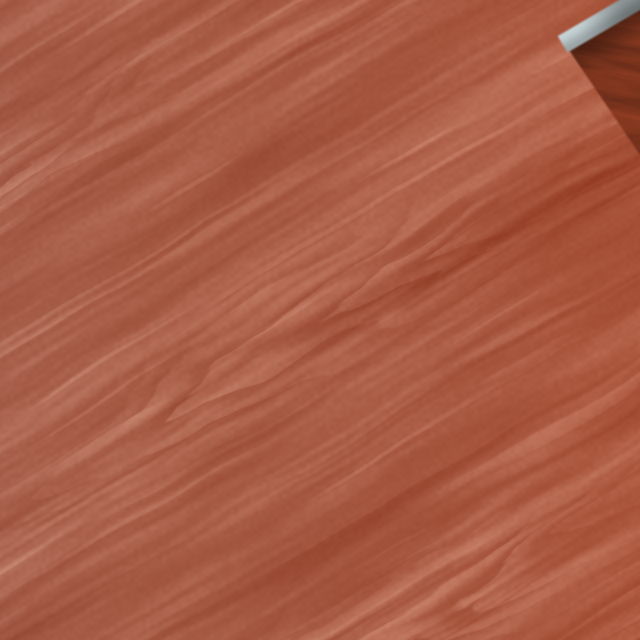
Reproduce this texture procedurally as a Shadertoy shader.

```glsl
const vec3 DARK_WOOD = vec3(0.590, 0.270, 0.180);
const vec3 MID_WOOD = vec3(0.657, 0.350, 0.260);
const vec3 LIGHT_WOOD = vec3(0.750, 0.470, 0.380);
const vec3 SHADED_WOOD = vec3(0.490, 0.205, 0.115);
const vec3 METAL = vec3(0.660, 0.700, 0.710);
const float GRAIN_ANGLE = 0.54;
const float FIGURE_SPACING = 0.46;
const float FIGURE_CENTER = 0.155;
const float FIGURE_WIDTH = 0.075;
const float SOFTNESS = 0.003;
const vec2 CORNER = vec2(0.887, 0.925);
const vec2 SEAM_NORMAL = vec2(0.828, 0.560);
const vec2 BAR_DIR = vec2(0.863, 0.506);
const float BAR_HALF_WIDTH = 0.015;

float hash(vec2 p) {
    vec3 q = fract(p.xyx * vec3(0.1031, 0.1030, 0.0973));
    q += dot(q, q.yzx + 33.33);
    return fract((q.x + q.y) * q.z);
}

float noise(vec2 p) {
    vec2 i = floor(p), f = fract(p);
    f = f * f * (3.0 - 2.0 * f);
    return mix(mix(hash(i), hash(i + vec2(1, 0)), f.x),
               mix(hash(i + vec2(0, 1)), hash(i + vec2(1, 1)), f.x), f.y);
}

float fbm(vec2 p) {
    float sum = 0.0, amp = 0.5;
    for (int i = 0; i < 4; i++) {
        sum += amp * noise(p);
        p = p * 2.03 + 17.3;
        amp *= 0.5;
    }
    return sum / 0.9375;
}

// Dark contour with a pale flank, repeated for every whole phase
float growthLine(float phase) {
    float f = fract(phase);
    float line = smoothstep(0.0, 0.14, f) * (1.0 - smoothstep(0.3, 1.0, f));
    return line * 1.5 - 0.6;
}

// Nested pointed arches along evenly spaced bands; g = (along, across)
float archFigure(vec2 g) {
    float row = (g.y - FIGURE_CENTER) / FIGURE_SPACING;
    float id = floor(row + 0.5);
    float d = (row - id) * FIGURE_SPACING;
    d += 0.05 * (noise(vec2(g.x * 3.0, id * 7.1)) - 0.5);
    float phase = g.x * 4.5 - 28.0 * sqrt(d * d + 0.00006);
    phase += 2.6 * fbm(vec2(g.x * 4.0, g.y * 20.0) + id * 9.0);
    float band = exp(-d * d / (FIGURE_WIDTH * FIGURE_WIDTH));
    float patches = smoothstep(0.25, 0.6, noise(vec2(g.x * 4.5 + 3.0, id * 5.7)));
    return growthLine(phase) * band * mix(0.35, 1.0, patches);
}

float woodTone(vec2 g) {
    g.y += 0.030 * (fbm(vec2(g.x * 2.2, g.y * 4.0)) - 0.5);
    g.y += 0.006 * (noise(vec2(g.x * 9.0, g.y * 16.0)) - 0.5);
    float broad = fbm(vec2(g.x * 1.7, g.y * 11.0) + 4.0) - 0.5;
    float streaks = noise(vec2(g.x * 2.6, g.y * 52.0) + 31.0) - 0.5;
    float fibres = noise(vec2(g.x * 7.0, g.y * 125.0) + 57.0) - 0.5;
    float pale = smoothstep(0.70, 0.96, noise(vec2(g.x * 3.2, g.y * 78.0) + 83.0));
    float veins = smoothstep(0.74, 0.97, noise(vec2(g.x * 1.8, g.y * 46.0) + 11.0));
    return 1.5 * broad + 0.75 * streaks + 0.55 * fibres
         + 0.55 * pale - 0.55 * veins + 0.55 * archFigure(g);
}

vec3 woodColor(float tone) {
    vec3 end = tone < 0.0 ? DARK_WOOD : LIGHT_WOOD;
    return mix(MID_WOOD, end, min(abs(tone), 1.25));
}

void mainImage(out vec4 fragColor, in vec2 fragCoord) {
    vec2 p = fragCoord / iResolution.xy;
    vec2 dir = vec2(cos(GRAIN_ANGLE), sin(GRAIN_ANGLE));
    vec2 grain = vec2(dot(p, dir), dot(p, vec2(-dir.y, dir.x)));

    // Plank with fine mottling and a slow shift from dusty to warm
    float tone = woodTone(grain) + 0.22 * (noise(p * 160.0) - 0.5);
    tone += 0.22 * (0.5 - p.y);
    vec3 color = woodColor(tone);
    color += (p.x - 0.5) * vec3(0.020, -0.025, -0.045);

    // Shaded wood beyond the cut edge
    vec2 c = p - CORNER;
    float above = dot(c, vec2(-BAR_DIR.y, BAR_DIR.x));
    float edge = dot(c, SEAM_NORMAL);
    float shade = smoothstep(-SOFTNESS, SOFTNESS, edge)
                * (1.0 - smoothstep(-SOFTNESS, SOFTNESS, above));
    float crossGrain = fbm(vec2(p.x * 9.0, p.y * 75.0 + p.x * 14.0)) - 0.5;
    vec3 under = SHADED_WOOD * (1.0 + 0.5 * crossGrain);
    under *= mix(0.65, 1.0, smoothstep(0.0, 0.06, -above));
    color = mix(color, under, shade);

    // Metal strip resting on the corner
    float side = above - BAR_HALF_WIDTH * 0.6;
    float bar = smoothstep(-SOFTNESS, SOFTNESS, BAR_HALF_WIDTH - abs(side))
              * smoothstep(-SOFTNESS, SOFTNESS, dot(c, BAR_DIR) + 0.004);
    vec3 metal = METAL * (0.92 + 0.25 * smoothstep(-0.012, 0.012, side));
    metal *= 1.0 - 0.3 * smoothstep(0.02, 0.12, dot(c, BAR_DIR));
    color = mix(color, metal, bar);

    fragColor = vec4(clamp(color, 0.0, 1.0), 1.0);
}
```
